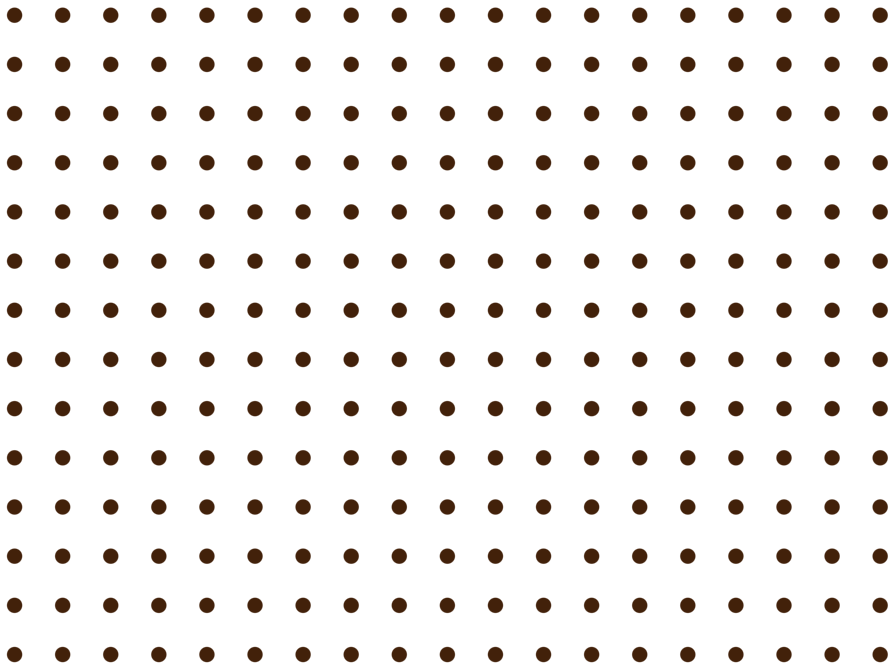
This pattern is drawn by a WebGL 1 fragment shader. Its source:

```glsl
precision highp float;
// Square-set grid of small dark brown dots on white, 19 across and 14 down.

// Lengths are fractions of the canvas height.
#define PITCH vec2(0.07156, 0.07318)
#define FIRST_DOT vec2(0.0217, 0.0260)
#define DOT_RADIUS 0.01135
#define EDGE_SOFTNESS 0.0024
#define DOT_COLOR vec3(0.26, 0.13, 0.04)
#define PAPER_COLOR vec3(1.0)

uniform vec2 u_resolution;

// Signed distance to the nearest dot of the grid.
float dotGridDistance(vec2 p) {
    vec2 cell = (p - FIRST_DOT) / PITCH;
    vec2 offset = (fract(cell + 0.5) - 0.5) * PITCH;
    return length(offset) - DOT_RADIUS;
}

void main() {
    vec2 p = gl_FragCoord.xy / u_resolution.y;

    // Soft rim, never thinner than about one pixel.
    float halfEdge = max(0.5 * EDGE_SOFTNESS, 0.7 / u_resolution.y);
    float ink = 1.0 - smoothstep(-halfEdge, halfEdge, dotGridDistance(p));

    gl_FragColor = vec4(mix(PAPER_COLOR, DOT_COLOR, ink), 1.0);
}
```
